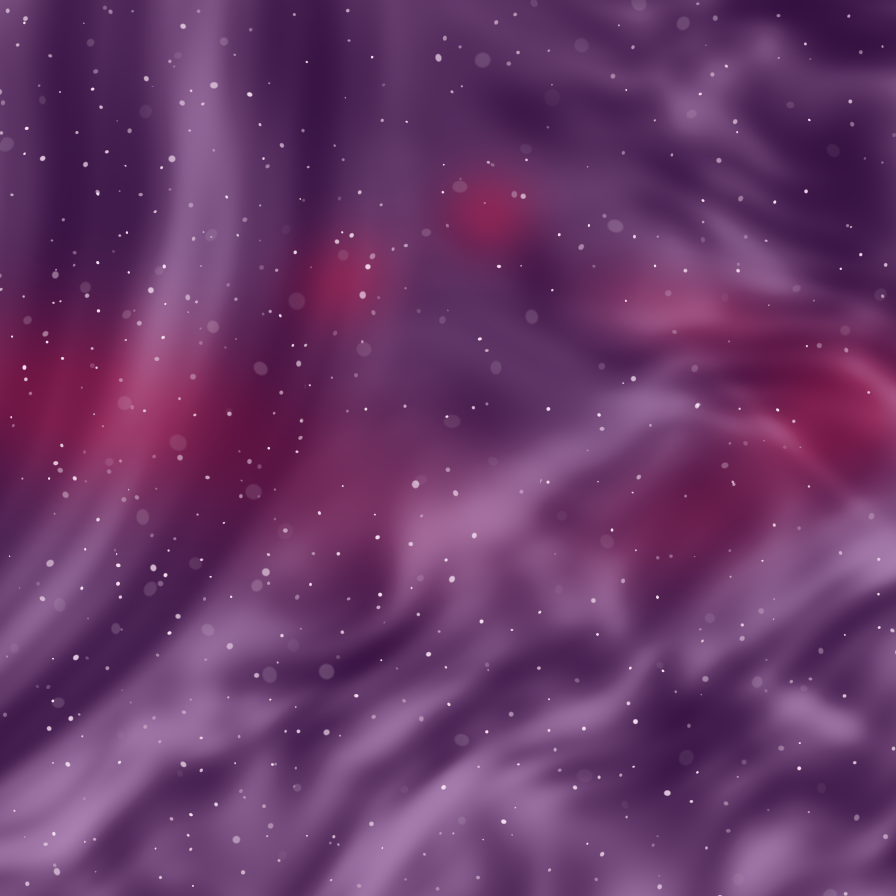
This background is drawn by a three.js fragment shader. Its source:

```glsl
// Blurred violet folds with crimson glows, sprinkled with fine pale dust.
varying vec2 vUv;

float hash(vec2 p) {
  vec3 q = fract(vec3(p.xyx) * 0.1031);
  q += dot(q, q.yzx + 33.33);
  return fract((q.x + q.y) * q.z);
}

vec2 rotate(vec2 p, float a) {
  return vec2(cos(a) * p.x + sin(a) * p.y, cos(a) * p.y - sin(a) * p.x);
}

float corner(vec2 cell, vec2 offset) {
  float a = 6.2832 * hash(cell + 57.0);
  return dot(vec2(cos(a), sin(a)), offset);
}

// Gradient noise, roughly -0.7 to 0.7
float noise(vec2 p) {
  vec2 i = floor(p), f = p - i;
  vec2 u = f * f * f * (f * (f * 6.0 - 15.0) + 10.0);
  vec2 e = vec2(1.0, 0.0);
  return mix(mix(corner(i, f), corner(i + e, f - e), u.x),
             mix(corner(i + e.yx, f - e.yx), corner(i + 1.0, f - 1.0), u.x), u.y);
}

// Soft elliptical spot
float glow(vec2 p, vec2 centre, vec2 size, float angle) {
  vec2 d = rotate(p - centre, angle) / size;
  return exp(-dot(d, d));
}

// Brightness of the folded haze: 0 deep, 1 pale
float hazeTone(vec2 p) {
  // Curtain folds that fall on the left and sweep outwards below
  float s = p.x + 0.6 * pow(1.0 - p.y, 3.0) + 0.012 * noise(p * 5.0);
  float curtain = 0.38 - 0.28 * cos((s - 0.1) * 25.1)
                + 0.28 * noise(vec2(s * 22.0, p.y * 3.0)) + 0.25 * noise(p * 5.0 + 40.0);

  // Rising streaks below, drifting ripples above
  vec2 w = p + 0.07 * vec2(noise(p * 5.0 + 3.0), noise(p * 5.0 + 19.0));
  vec2 r = rotate(w, 0.65);
  float streaks = 0.51 + 0.55 * noise(r * vec2(5.0, 10.0) + 7.0)
                + 0.45 * noise(r * vec2(10.0, 21.0) + 31.0);
  vec2 h = rotate(w, -0.2);
  float ripples = 0.38 + (0.12 + 0.6 * smoothstep(0.55, 0.8, p.x))
                * (noise(h * vec2(6.0, 10.0) + 11.0) + 0.6 * noise(h * vec2(11.0, 21.0)));
  float drift = mix(streaks, ripples, smoothstep(0.3, 0.6, p.y));
  float tone = mix(curtain, drift, smoothstep(0.38, 0.5, s));

  // Pale wisps
  tone += 0.38 * glow(p, vec2(0.52, 0.42), vec2(0.09, 0.045), 0.6);
  tone += 0.28 * glow(p, vec2(0.67, 0.52), vec2(0.13, 0.04), 0.6);
  tone += 0.22 * glow(p, vec2(0.22, 0.25), vec2(0.08, 0.04), 0.8);
  tone += 0.14 * glow(p, vec2(0.10, 0.08), vec2(0.20, 0.10), 0.6);
  tone += 0.28 * glow(p, vec2(0.44, 0.06), vec2(0.16, 0.03), 0.65);
  tone += 0.50 * glow(p, vec2(0.92, 0.20), vec2(0.06, 0.022), -0.5);
  tone += 0.50 * glow(p, vec2(0.99, 0.38), vec2(0.05, 0.03), 0.2);
  tone += 0.22 * glow(p, vec2(0.89, 0.50), vec2(0.12, 0.014), -0.75);

  // Deep hollows
  tone -= 0.30 * glow(p, vec2(0.78, 0.20), vec2(0.08, 0.07), 0.8);
  tone -= 0.25 * glow(p, vec2(0.53, 0.53), vec2(0.06, 0.04), -0.8);
  tone -= 0.30 * glow(p, vec2(0.59, 0.87), vec2(0.06, 0.03), -0.6);
  tone -= 0.25 * glow(p, vec2(0.60, 0.69), vec2(0.03, 0.05), 0.3);
  tone -= 0.35 * glow(p, vec2(0.97, 0.98), vec2(0.14, 0.05), -0.3);
  tone -= 0.30 * glow(p, vec2(0.38, 0.24), vec2(0.13, 0.015), 0.65);

  // Ease both ends so that no patch turns flat
  return 0.5 + 0.5 * tanh(2.15 * (tone - 0.5));
}

float crimson(vec2 p) {
  float c = 1.05 * glow(p, vec2(0.10, 0.55), vec2(0.25, 0.10), -0.15);
  c += 0.90 * glow(p, vec2(0.38, 0.685), vec2(0.065, 0.055), 0.5);
  c += 0.95 * glow(p, vec2(0.545, 0.76), vec2(0.055, 0.05), 0.0);
  c += 1.05 * glow(p, vec2(0.94, 0.54), vec2(0.12, 0.085), 0.2);
  c += 0.65 * glow(p, vec2(0.77, 0.65), vec2(0.12, 0.05), -0.2);
  c += 0.60 * glow(p, vec2(0.77, 0.42), vec2(0.12, 0.07), 0.3);
  c += 0.35 * glow(p, vec2(0.42, 0.42), vec2(0.18, 0.10), 0.0);
  return min(c, 0.95);
}

vec3 ramp(float t, vec3 deep, vec3 middle, vec3 pale) {
  return t < 0.5 ? mix(deep, middle, t * 2.0) : mix(middle, pale, t * 2.0 - 1.0);
}

// One scattered layer of slightly squashed flecks
float dust(vec2 p, float cells, float size, float density, float seed) {
  vec2 id = floor(p * cells) + seed;
  vec2 centre = 0.25 + 0.5 * vec2(hash(id), hash(id + 71.0));
  vec2 d = rotate((fract(p * cells) - centre) / cells, 6.2832 * hash(id + 23.0));
  d.y *= 1.0 + 0.3 * hash(id + 5.0);
  float radius = size * (0.5 + 0.8 * hash(id + 41.0));
  float soft = 0.0007 + 0.12 * radius;
  float disc = 1.0 - smoothstep(radius - soft, radius + soft, length(d));
  return disc * step(hash(id + 13.0), density) * (0.2 + 0.8 * hash(id + 97.0));
}

void main() {
  float tone = hazeTone(vUv);
  float heat = crimson(vUv);
  vec3 violet = ramp(tone, vec3(0.19, 0.05, 0.24), vec3(0.40, 0.24, 0.43), vec3(0.70, 0.54, 0.73));
  vec3 red = ramp(tone, vec3(0.38, 0.04, 0.22), vec3(0.58, 0.17, 0.36), vec3(0.78, 0.46, 0.64));
  vec3 colour = mix(violet, red, heat);

  // Fine bright flecks, then larger and fainter discs
  float crowd = 0.36 + 0.3 * glow(vUv, vec2(0.18, 0.6), vec2(0.25, 0.35), 0.0);
  float flecks = 0.0;
  for (int i = 0; i < 4; i++) {
    float k = float(i);
    flecks += dust(rotate(vUv + 2.0, 0.4 * k), 25.0 - 4.0 * k, 0.0017 + 0.0006 * k,
                   crowd - 0.06 * k, 150.0 * k + 9.0) * (1.2 - 0.15 * k);
  }
  flecks += 0.2 * dust(rotate(vUv + 2.0, 0.9), 14.0, 0.0075, crowd - 0.1, 700.0);
  colour = mix(colour, vec3(0.95, 0.86, 0.93), min(flecks, 1.0));
  gl_FragColor = vec4(colour, 1.0);
}
```
